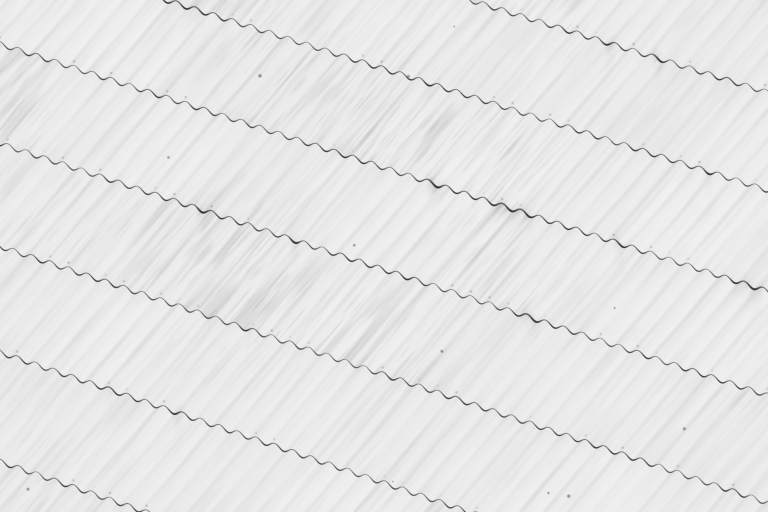
A Shadertoy shader for this texture:

```glsl
// Pale corrugated roof sheets in slanting courses with wavy dark overlaps, grime and bolts.

const float TAU = 6.2831853;
const float LEAN = 0.85;           // sideways lean of the corrugations
const float RIDGE_PITCH = 0.0463;  // corrugation spacing, in canvas heights
const float WAVE_HEIGHT = 0.0047;
const vec3 METAL = vec3(0.928);
const vec3 GROOVE = vec3(0.865);
const vec3 GRIME = vec3(0.58);
const vec3 SEAM = vec3(0.2);

float hash(vec2 p) {
    vec3 q = fract(vec3(p.xyx) * 0.1031);
    q += dot(q, q.yzx + 33.33);
    return fract((q.x + q.y) * q.z);
}

float noise(vec2 p) {
    vec2 i = floor(p), f = fract(p);
    f = f * f * (3.0 - 2.0 * f);
    float low = mix(hash(i), hash(i + vec2(1, 0)), f.x);
    float high = mix(hash(i + vec2(0, 1)), hash(i + vec2(1, 1)), f.x);
    return mix(low, high, f.y);
}

float disc(vec2 p, float radius, float pixel) {
    return 1.0 - smoothstep(radius - pixel, radius + pixel, length(p));
}

// Courses widen and steepen slightly down the roof.
float seamSlope(float n) { return 0.322 + 0.006 * n; }

float seamY(float x, float n) {
    return 0.086 + 0.1914 * n + 0.003125 * n * n + x * seamSlope(n);
}

// Inverse of seamY: the continuous course number at p.
float courseAt(vec2 p) {
    float b = 0.1914 + 0.006 * p.x;
    float c = 0.086 + 0.322 * p.x - p.y;
    return -2.0 * c / (b + sqrt(b * b - 0.0125 * c));
}

float ridgeAt(vec2 p) { return (p.x + LEAN * p.y) / RIDGE_PITCH + 0.18; }

// Converts offsets across the ridges and below the seam to canvas axes.
vec2 unskew(float across, float below, float slope) {
    float y = (below + slope * across) / (1.0 + LEAN * slope);
    return vec2(across - LEAN * y, y);
}

// Sparse dark flecks, at most one in each grid cell.
float specks(vec2 p, float cells, float pixel) {
    vec2 id = floor(p * cells);
    vec2 center = 0.2 + 0.6 * vec2(hash(id + 17.0), hash(id + 43.0));
    float radius = mix(0.001, 0.0034, hash(id + 71.0));
    float present = step(0.9, hash(id + 5.0));
    return present * disc((fract(p * cells) - center) / cells, radius, pixel);
}

// Fasteners just above the seam, on some of the ridges.
float bolts(float ridge, float below, float n, float pixel) {
    vec2 id = vec2(floor(ridge), n + 20.0);
    vec2 q = unskew((fract(ridge) - 0.5) * RIDGE_PITCH, below + 0.013, seamSlope(n));
    float strength = smoothstep(0.5, 1.0, hash(id));
    return strength * disc(q, 0.002, pixel);
}

void mainImage(out vec4 fragColor, in vec2 fragCoord) {
    float pixel = 1.0 / iResolution.y;
    vec2 p = fragCoord * pixel;
    p.y = 1.0 - p.y;

    // Nearest seam and its wavy edge
    float course = courseAt(p);
    float n = floor(course + 0.5);
    float slope = seamSlope(n);
    float base = seamY(p.x, n);
    float edgeRidge = ridgeAt(vec2(p.x, base));
    float phase = TAU * edgeRidge;
    float below = p.y - base - WAVE_HEIGHT * sin(phase);
    float waveSlope = WAVE_HEIGHT * TAU * (1.0 + LEAN * slope) / RIDGE_PITCH;
    float seamDist = below / length(vec2(1.0, slope + waveSlope * cos(phase)));

    // Corrugations, with a soft groove of uneven strength
    float sheet = n + step(0.0, below) + 20.0;
    float ridge = ridgeAt(p);
    float wobble = 0.1 * (noise(vec2(ridge * 0.6, course * 2.0)) - 0.5);
    float g = abs(fract(ridge + wobble) - 0.5);
    float groove = 1.0 - smoothstep(0.02, 0.2, g);
    groove *= mix(0.05, 0.8, noise(vec2(floor(ridge) * 3.7, course * 1.5 + sheet * 9.0)));
    vec3 color = METAL + 0.006 * sin(TAU * ridge);
    color += 0.014 * (hash(vec2(floor(ridge * 0.2), sheet)) - 0.5);
    color = mix(color, GROOVE, groove);

    // Long thin streaks along the ridges, heavier in broad patches
    float patches = smoothstep(0.4, 0.95, noise(p * 4.0 + sheet * 3.1));
    float streak = noise(vec2(ridge * 3.7, course * 1.6 + sheet * 11.0));
    float fine = noise(vec2(ridge * 8.0, course * 3.5 + sheet * 7.0));
    float grime = smoothstep(0.5, 1.0, streak) * (0.06 + 0.15 * patches);
    grime += smoothstep(0.55, 1.0, fine) * (0.03 + 0.14 * patches);

    // Dirt collecting around the overlap
    float dirt = noise(vec2(edgeRidge * 0.8, n * 13.0 + 50.0));
    float clump = smoothstep(0.8, 1.0, dirt);
    float reach = below > 0.0 ? 0.02 : 0.008;
    grime += exp(-abs(below) / reach) * (0.04 + 0.4 * clump) * (0.2 + 0.8 * fine);
    color = mix(color, GRIME, clamp(grime, 0.0, 0.8));

    // Bolts and flecks
    color = mix(color, GRIME, 0.6 * bolts(ridge, p.y - base, n, pixel));
    color = mix(color, GRIME * 0.7, 0.65 * specks(p, 11.0, pixel));

    // Thin overlap line, darker in the troughs and where dirt clumps
    float halfWidth = 0.0009 + 0.0003 * sin(phase) + 0.0003 * dirt + 0.0006 * clump;
    float soft = max(0.75 * pixel, 0.0012);
    float line = 1.0 - smoothstep(halfWidth - soft, halfWidth + soft, abs(seamDist));
    float ink = 0.62 + 0.15 * sin(phase) + 0.25 * dirt;
    color = mix(color, SEAM, line * clamp(ink, 0.0, 1.0));

    fragColor = vec4(clamp(color, 0.0, 1.0), 1.0);
}
```
